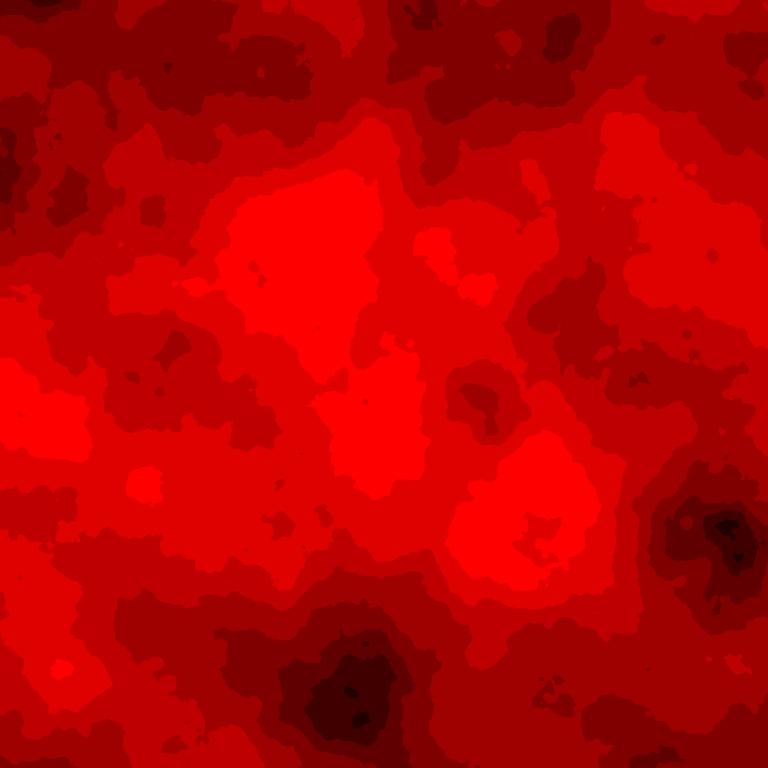
Give the GLSL for this texture, as a WebGL 1 fragment shader.

```glsl
precision highp float;

uniform vec2 u_resolution;

// Three random values per cell
vec3 hash3(vec2 cell) {
  vec3 q = fract(cell.xyx * vec3(0.1031, 0.1030, 0.0973));
  q += dot(q, q.yxz + 33.33);
  return fract((q.xxy + q.yzz) * q.zyx);
}

// Cellular noise: signed soft blobs around one jittered point per cell
float blobNoise(vec2 p) {
  vec2 cell = floor(p);
  float sum = 0.0;
  for (int j = -1; j <= 1; j++) {
    for (int i = -1; i <= 1; i++) {
      vec2 neighbour = cell + vec2(float(i), float(j));
      vec3 rnd = hash3(neighbour);
      vec2 offset = neighbour + rnd.xy - p;
      float falloff = max(1.0 - dot(offset, offset), 0.0);
      sum += (2.0 * rnd.z - 1.0) * falloff * falloff * falloff;
    }
  }
  return sum;
}

// Rotated octaves give the cloud its ragged outline
float cloud(vec2 p) {
  float sum = 0.0;
  float amplitude = 1.0;
  p = p * 4.5 + 17.3;
  for (int octave = 0; octave < 6; octave++) {
    sum += amplitude * blobNoise(p);
    p = mat2(1.6, 1.2, -1.2, 1.6) * p + vec2(31.7, 11.9);
    amplitude *= 0.5;
  }
  return sum;
}

// Bright horizontal band plus cloud, cut into eight flat steps
float steppedRed(vec2 p) {
  float n = cloud(p);
  float hollow = min(n, 0.0);
  float band = 0.71 + 0.19 * cos(6.2832 * (p.y - 0.5));
  float red = band + 0.27 * n - 0.12 * hollow * hollow;
  return clamp(floor(red * 8.0 + 0.5) / 8.0, 0.0, 1.0);
}

void main() {
  // Four samples per pixel smooth the step edges
  float red = 0.0;
  for (int j = 0; j < 2; j++) {
    for (int i = 0; i < 2; i++) {
      vec2 shift = vec2(float(i), float(j)) * 0.5 - 0.25;
      red += 0.25 * steppedRed((gl_FragCoord.xy + shift) / u_resolution.y);
    }
  }
  gl_FragColor = vec4(red, 0.0, 0.0, 1.0);
}
```
